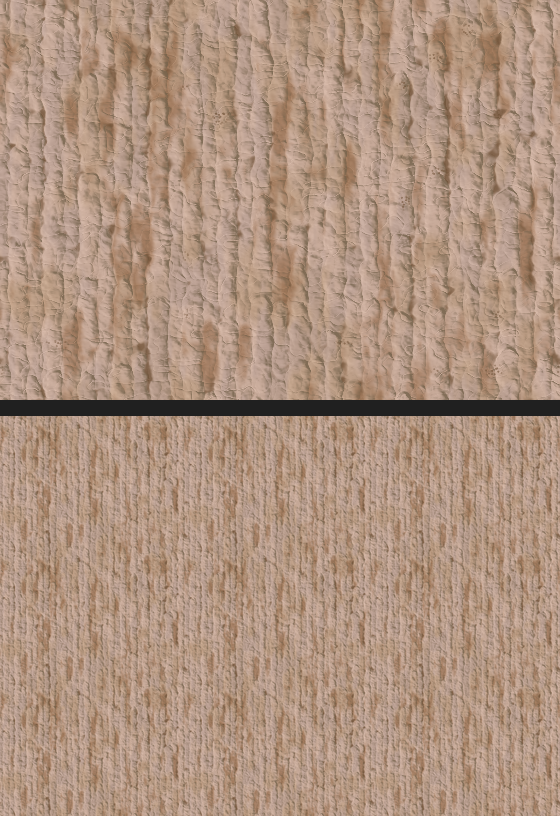
Top: one tile. Bottom: repeated 3 by 3.
Write a WebGL 1 fragment shader that draws this texture.

```glsl
precision highp float;
// Weathered bark: upright ridges split into round-topped, overlapping segments.
// Two sets of lobes form a height field, roughened by wrapping cellular bumps and
// creases, then lit from the lower left and tinted with rust, olive and cracks.

uniform vec2 u_resolution;

const float COLUMNS = 16.0;     // whole ridges across the tile
const float WARP = 0.014;       // sideways wander of the ridges
const float RAGGED = 0.011;     // fine wander that frays their edges
const float RELIEF = 0.0125;    // ridge height, in canvas heights
const float EPS = 0.0021;       // slope sampling step, in canvas heights
const float LUMPS = 0.62;
const float WRINKLES = 0.42;
const float BUMPS = 0.26;
const float CREASES = 0.12;
const vec2 LIGHT = vec2(0.75, 0.55);

const vec3 PEACH = vec3(0.770, 0.655, 0.590);
const vec3 TAN = vec3(0.725, 0.605, 0.510);
const vec3 MAUVE = vec3(0.700, 0.600, 0.560);
const vec3 RUST = vec3(0.570, 0.405, 0.280);
const vec3 OLIVE = vec3(0.450, 0.380, 0.290);
const vec3 CRACK = vec3(0.430, 0.310, 0.205);

float hash(vec2 p) {
  vec3 q = fract(p.xyx * 0.1031);
  q += dot(q, q.yzx + 33.33);
  return fract((q.x + q.y) * q.z);
}

// Value noise that wraps after n whole cells
float noise(vec2 uv, vec2 n, float seed) {
  vec2 p = uv * n;
  vec2 i = floor(p);
  vec2 f = p - i;
  f = f * f * (3.0 - 2.0 * f);
  vec2 a = mod(i, n) + seed;
  vec2 b = mod(i + 1.0, n) + seed;
  return mix(mix(hash(a), hash(vec2(b.x, a.y)), f.x),
             mix(hash(vec2(a.x, b.y)), hash(b), f.x), f.y);
}

float fbm(vec2 uv, vec2 n, float seed) {
  return (4.0 * noise(uv, n, seed) + 2.0 * noise(uv, n * 2.0, seed + 9.0)
    + noise(uv, n * 4.0, seed + 23.0)) / 7.0;
}

// Wrapping cellular noise: distance to the nearest scattered point
float cells(vec2 uv, vec2 n) {
  vec2 p = uv * n;
  vec2 i = floor(p);
  float nearest = 2.0;
  for (int y = -1; y <= 1; y++) {
    for (int x = -1; x <= 1; x++) {
      vec2 c = i + vec2(float(x), float(y));
      vec2 id = mod(c, n);
      vec2 point = c + vec2(hash(id + 3.0), hash(id + 71.0));
      nearest = min(nearest, distance(p, point));
    }
  }
  return nearest;
}

// One set of domed columns, each cut into segments with arched tops
float lobes(vec2 q, float seed, float halfWidth) {
  float x = q.x * COLUMNS;
  float column = floor(x);
  float best = 0.0;
  for (int k = -1; k <= 1; k++) {
    float c = column + float(k);
    float id = mod(c, COLUMNS);
    float r = hash(vec2(id, seed));
    float rows = 3.0 + floor(3.0 * hash(vec2(id, seed + 7.0)));
    float d = x - c - 0.5 - 0.14 * (r - 0.5);
    float y = rows * (q.y + 0.22 * d * d) + 5.0 * r;
    float f = fract(y);
    float g = hash(vec2(id + 17.0 * mod(floor(y), rows), seed + 3.0));
    float w = halfWidth * (0.8 + 0.35 * g);
    float dome = 1.0 - pow(min(abs(d) / w, 1.0), 2.3);
    float cap = smoothstep(0.0, 0.25, f) * (1.0 - smoothstep(0.95, 1.0, f));
    best = max(best, dome * mix(0.55, 0.8 + 0.2 * g, cap));
  }
  return best;
}

float height(vec2 uv) {
  vec2 q = uv;
  q.x += WARP * (fbm(uv, vec2(20.0, 13.0), 5.0) - 0.5);
  q.x += RAGGED * (fbm(uv, vec2(56.0, 34.0), 61.0) - 0.5);
  q.y += 0.025 * (fbm(uv, vec2(36.0, 16.0), 41.0) - 0.5);
  float front = lobes(q, 2.0, 0.38);
  float back = 0.7 * lobes(q + vec2(0.5 / COLUMNS, 0.0), 31.0, 0.36);
  float lumps = fbm(uv, vec2(44.0, 30.0), 13.0) - 0.5;
  float wrinkles = fbm(q, vec2(40.0, 60.0), 57.0) - 0.5;
  float bump = cells(q, vec2(60.0, 36.0));
  float crease = 1.0 - abs(2.0 * noise(q, vec2(34.0, 54.0), 77.0) - 1.0);
  return max(front, back) + 0.34 + LUMPS * lumps + WRINKLES * wrinkles
    - BUMPS * bump * bump - CREASES * pow(crease, 7.0);
}

void main() {
  vec2 uv = gl_FragCoord.xy / u_resolution;
  float aspect = u_resolution.x / u_resolution.y;
  float h = height(uv);
  vec2 slope = vec2(height(uv + vec2(EPS / aspect, 0.0)), height(uv + vec2(0.0, EPS))) - h;
  float lit = clamp(dot(slope * RELIEF / EPS, LIGHT), -0.9, 0.6);

  // Mottled skin with upright streaks of mauve and rust
  float mottle = fbm(uv, vec2(18.0, 8.0), 83.0);
  float streak = fbm(uv, vec2(32.0, 7.0), 19.0);
  vec3 color = mix(TAN, PEACH, smoothstep(0.32, 0.58, mottle));
  color = mix(color, MAUVE, 0.6 * smoothstep(0.52, 0.7, streak));
  color = mix(color, RUST, 0.7 * smoothstep(0.5, 0.27, streak) * smoothstep(1.25, 0.7, h));

  // Relief shading, cracks and a few clusters of pits
  color = mix(color, OLIVE, min(1.3 * max(-lit, 0.0), 0.8));
  color += 0.12 * max(lit, 0.0);
  color = mix(color, CRACK, 0.75 * (1.0 - smoothstep(0.28, 0.62, h)));
  float pits = 1.0 - smoothstep(0.15, 0.4, cells(uv, vec2(150.0, 110.0)));
  color = mix(color, CRACK, 0.6 * pits * smoothstep(0.9, 0.98, noise(uv, vec2(18.0, 14.0), 97.0)));

  gl_FragColor = vec4(color, 1.0);
}
```
